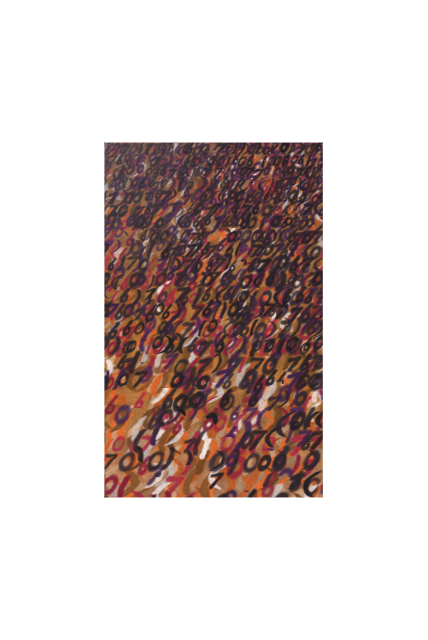
Give the GLSL for this pattern, as a Shadertoy shader.

```glsl
const vec2 PANEL_LO = vec2(0.244, 0.2227);
const vec2 PANEL_HI = vec2(0.754, 0.7773);
const float PANEL_ASPECT = 0.613;
const float ROW_GROWTH = 1.08;   // how much rows enlarge downward
const float ROW_COUNT = 30.4;    // logarithmic row scale
const float SLANT = 0.38;
const float COLUMN_WIDTH = 0.72;
const float WEAVE_STRENGTH = 0.07;
const vec3 OCHRE_TOP = vec3(0.57, 0.38, 0.25);
const vec3 OCHRE_MID = vec3(0.67, 0.43, 0.20);
const vec3 OCHRE_LOW = vec3(0.68, 0.46, 0.32);
const vec3 HAZE = vec3(0.42, 0.40, 0.45);

const int LAYERS = 8;
const vec3 INK[LAYERS] = vec3[LAYERS](
    vec3(0.76, 0.59, 0.45), vec3(0.82, 0.36, 0.13),
    vec3(0.47, 0.28, 0.13), vec3(0.86, 0.80, 0.78),
    vec3(0.60, 0.13, 0.22), vec3(0.25, 0.13, 0.29),
    vec3(0.17, 0.13, 0.16), vec3(0.14, 0.11, 0.12));
// Chance of a mark at the top, middle and bottom of the panel
const vec3 DENSITY[LAYERS] = vec3[LAYERS](
    vec3(0.30, 0.35, 0.65), vec3(0.30, 0.38, 0.75),
    vec3(0.40, 0.55, 0.50), vec3(0.12, 0.20, 0.24),
    vec3(0.55, 0.60, 0.42), vec3(0.72, 0.48, 0.10),
    vec3(0.85, 0.62, 0.22), vec3(0.65, 0.58, 0.40));

float hash(vec2 p) {
    return fract(sin(dot(p, vec2(127.1, 311.7))) * 43758.5453);
}

float noise(vec2 p) {
    vec2 i = floor(p), f = fract(p);
    f = f * f * (3.0 - 2.0 * f);
    return mix(mix(hash(i), hash(i + vec2(1, 0)), f.x),
               mix(hash(i + vec2(0, 1)), hash(i + vec2(1, 1)), f.x), f.y);
}

float segment(vec2 p, vec2 a, vec2 b) {
    vec2 ab = b - a;
    return length(p - a - ab * clamp(dot(p - a, ab) / dot(ab, ab), 0.0, 1.0));
}

// Blend three values along the panel height
float along(vec3 v, float y) {
    return y < 0.5 ? mix(v.x, v.y, y * 2.0) : mix(v.y, v.z, y * 2.0 - 1.0);
}

// Abstract brush marks: slash, hook, loop or bent stroke
float brushMark(vec2 q, float kind, float bend) {
    q.x -= SLANT * q.y;
    if (kind < 0.35) {
        q.x += bend * (q.y * q.y * 2.0 - 0.2);
        return segment(q, vec2(0.0, -0.42), vec2(0.0, 0.42));
    }
    if (kind < 0.58) {
        float arc = abs(length(q * vec2(1.2, 0.9)) - 0.27);
        return max(arc, 0.6 * (q.x * sign(bend) - 0.12));
    }
    if (kind < 0.76) {
        float loop = abs(length((q + vec2(0.0, 0.16)) * vec2(1.2, 1.0)) - 0.18);
        return min(loop, segment(q, vec2(-0.14, -0.08), vec2(0.06, 0.42)));
    }
    float top = segment(q, vec2(-0.24, 0.22 + 0.1 * bend), vec2(0.22, 0.28));
    return min(top, segment(q, vec2(0.22, 0.28), vec2(-0.08, -0.38)));
}

// Coverage and tone of one layer of scattered marks
vec2 inkLayer(vec2 p, int layer, float pixel) {
    float seed = float(layer) * 17.3 + 3.1;
    float shift = layer > 5 ? 0.12 * seed : 0.37 * seed;
    float row = ROW_COUNT * log(1.0 + ROW_GROWTH * max(p.y, 0.0)) + shift;
    vec2 result = vec2(0.0, 1.0);
    for (int j = -1; j <= 1; j++) {
        float r = floor(row) + float(j);
        float grow = exp((r + 0.5 - shift) / ROW_COUNT);
        float size = grow / (ROW_GROWTH * ROW_COUNT);
        vec2 local = vec2(p.x, (grow - 1.0) / ROW_GROWTH - p.y) / size;
        local.x += hash(vec2(r, seed)) * 9.0;
        for (int i = -1; i <= 1; i++) {
            vec2 id = vec2(floor(local.x / COLUMN_WIDTH) + float(i), r);
            vec2 key = id + seed;
            float patchiness = 0.7 + 0.6 * noise(id * 0.33 + seed);
            float side = layer > 4 ? 0.82 + 0.55 * p.x : 1.0;
            float chance = along(DENSITY[layer], clamp(p.y, 0.0, 1.0));
            if (hash(key) > chance * patchiness * side) continue;
            vec2 jitter = vec2(hash(key + 5.2), hash(key + 9.7)) - 0.5;
            vec2 q = local - vec2((id.x + 0.5) * COLUMN_WIDTH, 0.0) - jitter * 0.34;
            q /= 0.85 + 0.4 * hash(key + 2.8);
            float kind = layer < 4 ? 0.3 * hash(key + 1.4) : hash(key + 1.4);
            float width = (layer < 4 ? 0.13 : 0.075) + 0.055 * hash(key + 7.9);
            width *= 0.75 + 0.5 * noise(q * 5.0 + key);
            float d = brushMark(q, kind, hash(key + 3.6) * 2.0 - 1.0) - width;
            float soft = pixel / size + 0.02;
            float cover = smoothstep(soft, -soft, d) * (0.8 + 0.2 * hash(key + 6.3));
            if (cover > result.x) result = vec2(cover, 0.82 + 0.36 * hash(key + 8.5));
        }
    }
    return result;
}

void mainImage(out vec4 fragColor, in vec2 fragCoord) {
    vec2 uv = fragCoord / iResolution.xy;
    vec2 p = (uv - PANEL_LO) / (PANEL_HI - PANEL_LO);
    p = vec2(p.x * PANEL_ASPECT, 1.0 - p.y);
    float pixel = 1.0 / (iResolution.y * (PANEL_HI.y - PANEL_LO.y));

    // Ochre ground with soft mottling
    vec3 color = mix(OCHRE_TOP, OCHRE_MID, smoothstep(0.0, 0.45, p.y));
    color = mix(color, OCHRE_LOW, smoothstep(0.65, 1.0, p.y));
    color *= 0.85 + 0.3 * noise(p * vec2(45.0, 32.0));

    // Ink from pale to black
    for (int k = 0; k < LAYERS; k++) {
        vec2 ink = inkLayer(p, k, pixel);
        color = mix(color, INK[k] * ink.y, ink.x);
    }

    // Glare at the upper left, then the cloth weave
    float glare = smoothstep(0.55, 0.0, length(p * vec2(1.1, 1.0)));
    color = mix(color, HAZE, 0.08 + 0.34 * glare);
    color *= 1.0 + WEAVE_STRENGTH * (noise(p * 230.0) * 2.0 - 1.0);

    // Panel on white
    vec2 edge = min(p, vec2(PANEL_ASPECT, 1.0) - p);
    float inside = smoothstep(-0.5 * pixel, 0.5 * pixel, min(edge.x, edge.y));
    fragColor = vec4(mix(vec3(1.0), color, inside), 1.0);
}
```
